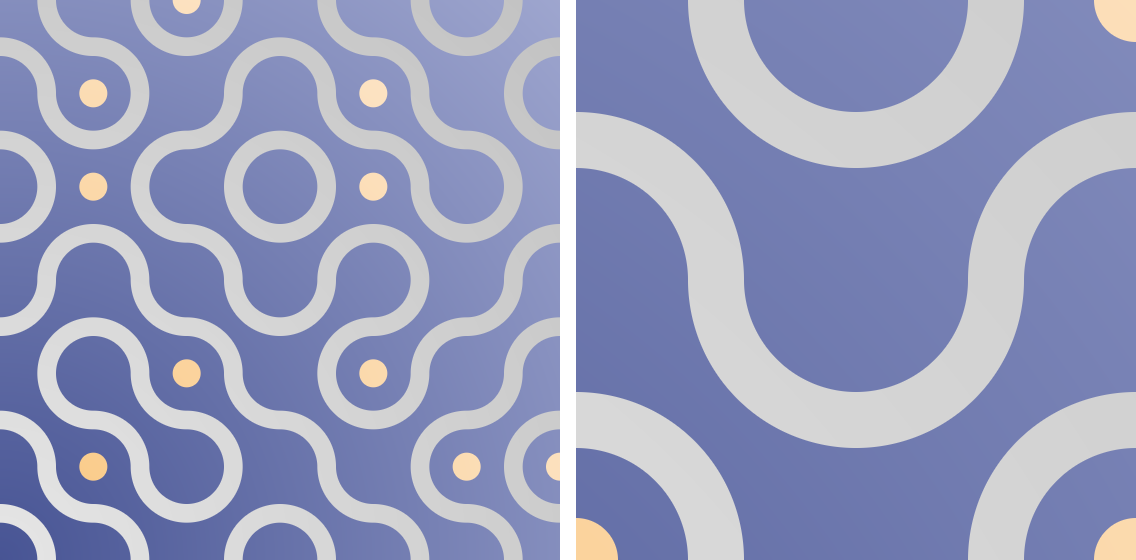
Left: the whole. Right: its middle third, enlarged.
Give the GLSL for this pattern, as a Shadertoy shader.

```glsl
// Truchet tiling: each square tile holds two quarter arcs, flipped at random,
// which join into rings and winding bands. Dots mark some of the tile corners.
// Background, bands and dots each fade radially from the lower left corner.

const float TILES      = 6.0;   // tiles across and down
const float ARC_RADIUS = 0.5;   // lengths below are in tile widths
const float BAND_WIDTH = 0.2;
const float DOT_RADIUS = 0.15;
const float FLIP_CHANCE = 0.5;
const float DOT_CHANCE  = 0.25;
const uint  FLIP_SEED = 17u;
const uint  DOT_SEED  = 5u;

// Colours at the lower left and at the upper right
const vec3 GROUND_NEAR = vec3(0.28, 0.33, 0.58);
const vec3 GROUND_FAR  = vec3(0.62, 0.65, 0.81);
const vec3 BAND_NEAR   = vec3(0.90);
const vec3 BAND_FAR    = vec3(0.76);
const vec3 DOT_NEAR    = vec3(0.98, 0.78, 0.50);
const vec3 DOT_FAR     = vec3(0.99, 0.92, 0.84);

// Random value in 0..1 for a lattice point
float hash(vec2 cell, uint seed) {
    uvec2 c = uvec2(ivec2(cell) + 64);
    uint h = c.x * 1597u + c.y * 51749u + seed * 7919u;
    h = (h ^ (h >> 16)) * 73244475u;
    h = (h ^ (h >> 15)) * 73244475u;
    h ^= h >> 16;
    return float(h & 65535u) / 65536.0;
}

// Signed distance to the two arcs of the tile containing p
float bandDistance(vec2 p) {
    vec2 local = fract(p);
    if (hash(floor(p), FLIP_SEED) < FLIP_CHANCE) local.x = 1.0 - local.x;
    float toCorner = min(length(local), length(local - 1.0));
    return abs(toCorner - ARC_RADIUS) - 0.5 * BAND_WIDTH;
}

// Signed distance to the dot on the nearest corner, if it has one
float dotDistance(vec2 p) {
    vec2 corner = floor(p + 0.5);
    bool present = hash(corner, DOT_SEED) < DOT_CHANCE;
    return present ? length(p - corner) - DOT_RADIUS : 1.0;
}

// Antialiased coverage of a shape from its signed distance
float coverage(float dist, float pixel) {
    return clamp(0.5 - dist / pixel, 0.0, 1.0);
}

void mainImage(out vec4 fragColor, in vec2 fragCoord) {
    vec2 uv = fragCoord / iResolution.xy;
    vec2 p = fragCoord / iResolution.y * TILES;
    float pixel = TILES / iResolution.y;
    float fade = length(uv) / sqrt(2.0);

    vec3 color = mix(GROUND_NEAR, GROUND_FAR, fade);
    color = mix(color, mix(BAND_NEAR, BAND_FAR, fade),
                coverage(bandDistance(p), pixel));
    color = mix(color, mix(DOT_NEAR, DOT_FAR, fade),
                coverage(dotDistance(p), pixel));
    fragColor = vec4(color, 1.0);
}
```
